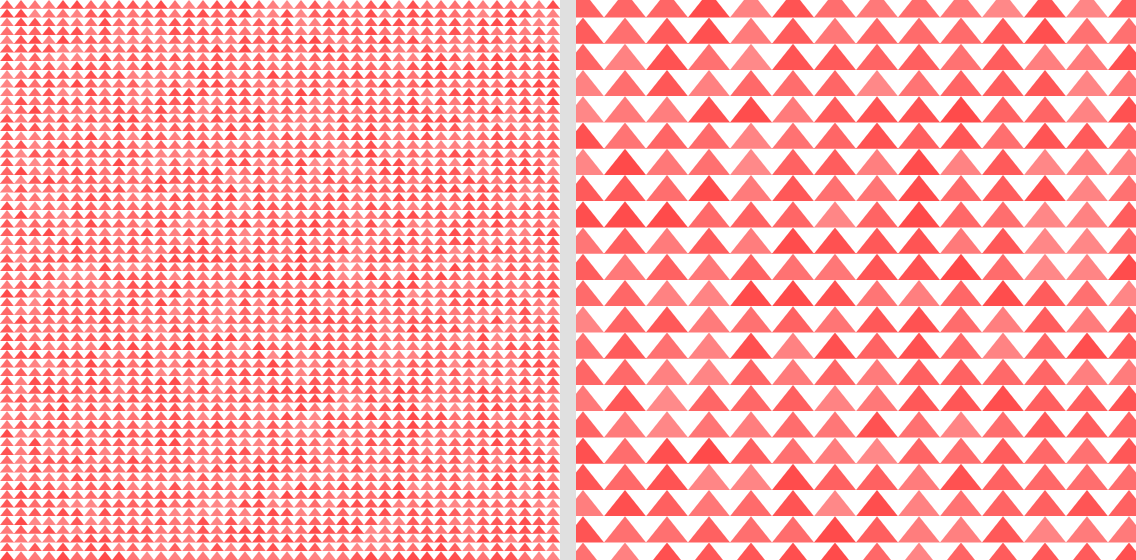
Left: the whole. Right: its middle third, enlarged.
Write a Shadertoy shader that draws this pattern.

```glsl
float cellHash(ivec2 cell) {
    uint h = uint(cell.x) * 1597334677u ^ uint(cell.y) * 3812015801u;
    h = (h ^ (h >> 15)) * 2246822519u;
    h = (h ^ (h >> 13)) * 3266489917u;
    return float((h ^ (h >> 16)) & 65535u) / 65535.0;
}

// Signed distance to an upright triangle filling a cell, positive inside
float triangleInside(vec2 p, vec2 size) {
    vec2 slopeNormal = normalize(vec2(size.y, 0.5 * size.x));
    float slope = dot(vec2(0.5 * size.x - abs(p.x), -p.y), slopeNormal);
    return min(slope, p.y);
}

void mainImage(out vec4 fragColor, in vec2 fragCoord) {
    // 40 columns by 64 rows, aligned in straight columns
    const vec2 repeats = vec2(40.0, 64.0);
    vec2 grid = fragCoord / iResolution.xy * repeats;
    vec2 cellSize = vec2(iResolution.x / iResolution.y, 1.0) / repeats;
    vec2 p = (fract(grid) - vec2(0.5, 0.0)) * cellSize;

    // Edge coverage over one pixel
    float coverage = clamp(triangleInside(p, cellSize) * iResolution.y + 0.5, 0.0, 1.0);

    // Each triangle takes its own shade, from deep red to pale coral
    float shade = cellHash(ivec2(mod(floor(grid), repeats)));
    vec3 coral = vec3(1.0, vec2(mix(0.29, 0.54, shade)));

    fragColor = vec4(mix(vec3(1.0), coral, coverage), 1.0);
}
```
